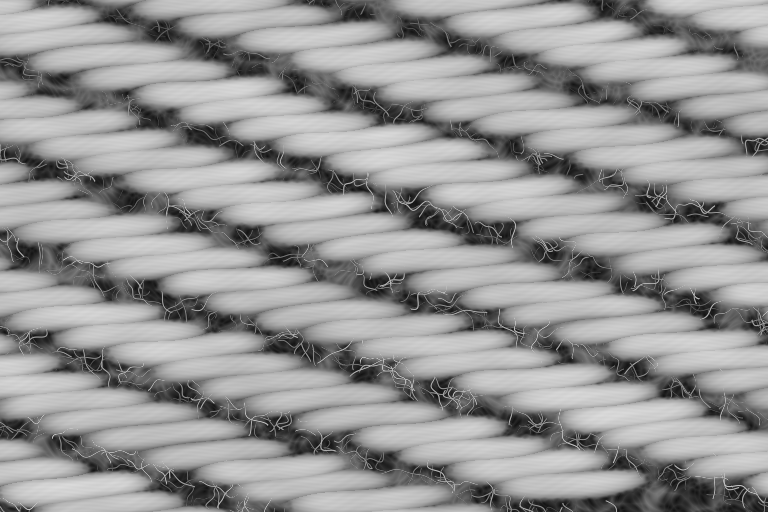
This texture is drawn by a Shadertoy shader. Its source:

```glsl
// Macro view of a pale twill weave: diagonal ribs of plump strands, dark gaps, stray curled fibres.

#define STEP vec2(0.0947, -0.0326)   // next strand along a rib
#define RIB vec2(-0.016, -0.1685)    // same strand on the next rib
#define ORIGIN vec2(0.670, 0.557)    // centre of one strand
#define STRAND vec2(0.161, 0.0300)   // half length, half thickness
#define TILT 0.062                   // rise of a strand to the right
#define FIBRES 9                     // stray fibres per strand
#define FIBRE_WIDTH 0.0013
#define DARK 0.07
#define CREASE 0.43
#define CREST 0.78

vec2 hash2(vec2 p) {
    p = vec2(dot(p, vec2(127.1, 311.7)), dot(p, vec2(269.5, 183.3)));
    return fract(sin(p) * 43758.545);
}

// Cellular noise: distance to the nearest scattered point
float cellular(vec2 p) {
    vec2 cell = floor(p);
    float nearest = 1.0;
    for (int y = -1; y <= 1; y++)
    for (int x = -1; x <= 1; x++) {
        vec2 c = cell + vec2(x, y);
        nearest = min(nearest, length(c + hash2(c) - p));
    }
    return nearest;
}

// Height of a tapered strand (1 on its ridge, 0 at its rim) and its tone
vec2 strand(vec2 q, vec2 id) {
    vec2 rnd = hash2(id);
    q -= (rnd - 0.5) * vec2(0.028, 0.007);
    q.y -= TILT * q.x + 0.003 * sin(q.x * 22.0 + rnd.x * 6.0);
    vec2 s = q / (STRAND * (0.94 + 0.12 * rnd.yx));
    s.y *= 1.0 + 0.15 * s.x;    // blunt left end, slimmer right end
    float taper = s.x * s.x;
    float height = 1.0 - taper * taper - s.y * s.y;

    // Fine spun streaks, shaded underside, tone that varies per strand
    float streak = sin(q.y * 620.0 + 3.0 * sin(q.x * 34.0 + rnd.x * 6.3))
                 * sin(q.x * 95.0 + q.y * 240.0 + rnd.y * 6.3);
    float tone = mix(CREASE, CREST, smoothstep(-0.05, 1.0, height));
    tone += 0.045 * clamp(s.y, -1.0, 1.0) + 0.016 * streak + 0.05 * (rnd.x - 0.5);
    return vec2(height, tone);
}

// Coverage of a curled hair near the origin, and its brightness
vec2 fibre(vec2 q, vec2 seed, float soft) {
    vec2 a = hash2(seed), b = hash2(seed + 17.3), c = hash2(seed + 41.9);
    q -= (a - 0.5) * vec2(0.10, 0.045);
    float angle = 0.33 + 3.6 * (b.x - 0.5);
    q = mat2(cos(angle), -sin(angle), sin(angle), cos(angle)) * q;
    float halfLength = mix(0.018, 0.075, b.y * b.y * b.y);
    float amp = mix(0.004, 0.013, c.x);
    float freq = mix(40.0, 100.0, c.y);
    float t = freq * q.x + 6.283 * a.x;
    float curve = amp * (sin(t) + 0.4 * sin(2.3 * t));
    float slope = amp * freq * (cos(t) + 0.92 * cos(2.3 * t));
    float d = abs(q.y - curve) / sqrt(1.0 + slope * slope);
    d = max(d, abs(q.x) - halfLength);
    float cover = 1.0 - smoothstep(FIBRE_WIDTH - soft, FIBRE_WIDTH + soft, d);
    return vec2(cover, mix(0.26, 0.78, a.y));
}

void mainImage(out vec4 fragColor, in vec2 fragCoord) {
    vec2 p = fragCoord / iResolution.y;
    float pixel = 1.0 / iResolution.y;
    float blur = smoothstep(0.55, 1.0, p.y);    // far cloth is out of focus

    // Black pockets parted by patches of grey fuzz
    float pocket = smoothstep(0.25, 0.75, cellular(p * vec2(15.0, 20.0) + 3.7));
    float tangle = cellular(p * 45.0 + 1.5 * sin(p.yx * 60.0));
    float tone = DARK + 0.26 * pocket + 0.16 * tangle;

    // Gather the tallest strand and the stray fibres around this point
    vec2 base = round(inverse(mat2(STEP, RIB)) * (p - ORIGIN));
    vec2 top = vec2(-1.0, 0.0);
    float hair = 0.0;
    for (int j = -1; j <= 1; j++)
    for (int i = -2; i <= 2; i++) {
        vec2 id = base + vec2(i, j);
        vec2 centre = ORIGIN + id.x * STEP + id.y * RIB;
        bool frayed = centre.x > 1.2 && centre.y < 0.03;
        if (!frayed) {
            vec2 s = strand(p - centre, id);
            if (s.x > top.x) top = s;
        }
        for (int k = 0; k < FIBRES; k++) {
            vec2 f = fibre(p - centre - 0.5 * RIB, id + float(k) * vec2(7.1, 3.7),
                           pixel * 0.8 + 0.001 * blur);
            hair = max(hair, f.x * f.y * (1.0 - 0.25 * blur));
        }
    }

    // Soft woolly rim over the gap, then hairs catching the light
    float fuzz = 0.3 * (cellular(p * vec2(55.0, 85.0)) - 0.5);
    float rim = smoothstep(-0.25 - 0.2 * blur, 0.4 + 0.1 * blur, top.x + fuzz);
    tone = mix(tone, top.y, rim);

    // Uneven nap across the cloth
    float nap = sin(p.x * 23.0 + 3.0 * sin(p.y * 17.0)) * sin(p.y * 41.0 + 2.0 * sin(p.x * 13.0));
    tone += (0.022 * nap + 0.02 * sin(p.x * 5.0 + 2.0 * sin(p.y * 7.0))) * rim;
    tone = max(tone, hair);

    fragColor = vec4(vec3(clamp(tone, 0.0, 1.0)), 1.0);
}
```
